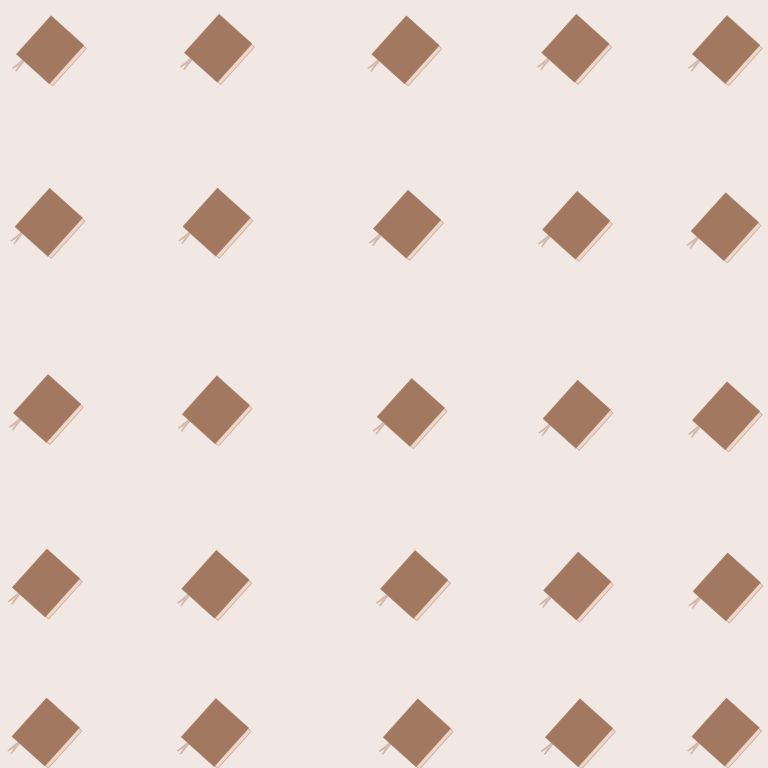
Reproduce this pattern procedurally as a WebGL 2 fragment shader.

```glsl
#version 300 es
precision highp float;
// Scattered grid of small tilted brown notebooks with ribbon bookmarks on pale pink paper.

uniform vec2 u_resolution;
out vec4 outColor;

// Lengths are in percent of the canvas height.
const int COUNT = 5;
const float COLUMN_X[COUNT] = float[](6.24, 28.24, 53.48, 75.14, 94.49);
const float ROW_Y[COUNT] = float[](93.61, 70.85, 46.32, 23.84, 4.57); // top to bottom
const float COLUMN_LEAN[COUNT] = float[](-0.18, -0.08, 0.35, 0.12, 0.03); // x shift per row
const float ROW_SLOPE = 0.21;   // y drop per column, strongest mid-canvas
const float JITTER = 0.12;
const float BOOK_ANGLE = 0.733;
const vec2 COVER_HALF = vec2(2.92, 3.41);
const float CORNER_RADIUS = 0.10;
const float RIM_WIDTH = 0.08;
const float PAGE_DEPTH = 0.54;
const float BACK_LINE = 0.12;
const float RIBBON_X = -1.66;
const float RIBBON_LENGTH = 1.70;

const vec3 PAPER = vec3(0.95, 0.91, 0.89);
const vec3 COVER = vec3(0.64, 0.47, 0.38);
const vec3 COVER_RIM = vec3(0.67, 0.55, 0.48);
const vec3 PAGES = vec3(0.94, 0.84, 0.78);
const vec3 BACK_COVER = vec3(0.80, 0.69, 0.64);
const vec3 RIBBON = vec3(0.82, 0.72, 0.67);

vec2 hash22(vec2 p) {
    vec3 q = fract(p.xyx * vec3(0.1031, 0.1030, 0.0973));
    q += dot(q, q.yzx + 33.33);
    return fract((q.xx + q.yz) * q.zy);
}

float roundBox(vec2 p, vec2 halfSize, float radius) {
    vec2 d = abs(p) - halfSize + radius;
    return length(max(d, 0.0)) + min(max(d.x, d.y), 0.0) - radius;
}

float coverage(float dist, float pixel) {
    return 1.0 - smoothstep(-0.6 * pixel, 0.6 * pixel, dist);
}

// Ribbon hanging along +y, widening into a forked tail.
float ribbonDistance(vec2 p) {
    float along = clamp(p.y / RIBBON_LENGTH, 0.0, 1.0);
    float x = p.x + 0.08 * along;
    float strip = abs(x) - mix(0.19, 0.38, along);
    float fork = 0.16 * smoothstep(0.45, 1.0, along) - abs(x);
    float ends = max(-p.y - 0.3, p.y - RIBBON_LENGTH);
    return max(max(strip, fork), ends);
}

vec2 bookCenter(int col, int row) {
    float c = float(col), r = float(row);
    vec2 center = vec2(COLUMN_X[col], ROW_Y[row]);
    center.x += COLUMN_LEAN[col] * (r - 2.0);
    center.y -= ROW_SLOPE * sin(r * 0.7854) * (c - 2.0);
    return center + JITTER * (2.0 * hash22(vec2(c, r) + 7.0) - 1.0);
}

vec3 drawBook(vec3 color, vec2 p, float pixel) {
    // Ribbon behind the book
    float ribbon = ribbonDistance(p - vec2(RIBBON_X, COVER_HALF.y));
    color = mix(color, RIBBON, coverage(ribbon, pixel));

    // Back cover and page block, showing past the front cover
    vec2 backHalf = COVER_HALF - vec2(0.0, 0.08);
    float back = roundBox(p - vec2(PAGE_DEPTH, 0.0), backHalf, CORNER_RADIUS);
    color = mix(color, BACK_COVER, coverage(back, pixel));
    color = mix(color, PAGES, coverage(back + BACK_LINE, pixel));

    // Front cover with a faint rim
    float front = roundBox(p, COVER_HALF, CORNER_RADIUS);
    color = mix(color, COVER_RIM, coverage(front, pixel));
    return mix(color, COVER, coverage(front + RIM_WIDTH, pixel));
}

void main() {
    float pixel = 100.0 / u_resolution.y;
    vec2 p = gl_FragCoord.xy * pixel;
    float c = cos(BOOK_ANGLE), s = sin(BOOK_ANGLE);
    vec3 color = PAPER;

    for (int row = 0; row < COUNT; row++) {
        for (int col = 0; col < COUNT; col++) {
            vec2 d = p - bookCenter(col, row);
            // Book axes: x toward the page edge, y toward the ribbon
            vec2 local = vec2(c * d.x - s * d.y, -s * d.x - c * d.y);
            color = drawBook(color, local, pixel);
        }
    }
    outColor = vec4(color, 1.0);
}
```
